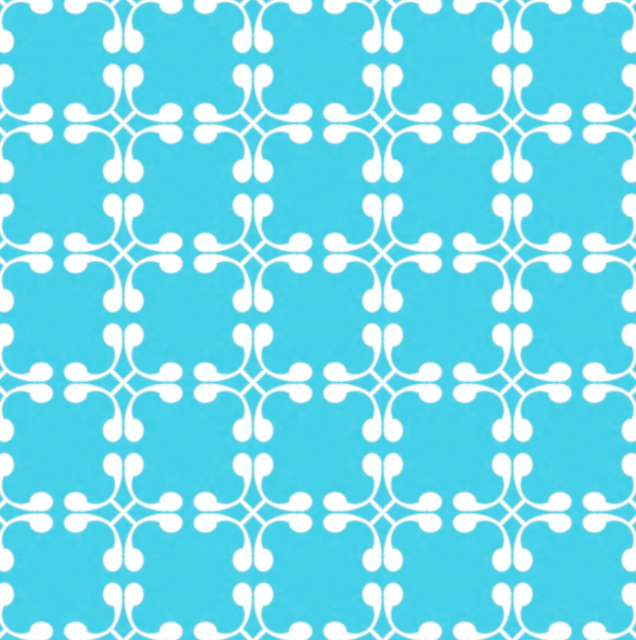
Reproduce this pattern procedurally as a WebGL 1 fragment shader.

```glsl
precision highp float;

uniform vec2 u_resolution;

const float PITCH = 0.2026;                 // tile size in canvas heights
const vec2 MOTIF_ORIGIN = vec2(0.1927, 0.1995);
const vec3 CYAN = vec3(0.272, 0.818, 0.912);
const vec3 DULL_CYAN = vec3(0.42, 0.80, 0.87);
const vec3 WHITE = vec3(0.99, 1.0, 0.995);

float hash(vec2 p) {
    p = fract(p * vec2(0.1031, 0.1137));
    p += dot(p, p.yx + 33.33);
    return fract((p.x + p.y) * p.x * 17.0);
}

float valueNoise(vec2 p) {
    vec2 cell = floor(p);
    vec2 f = fract(p);
    f = f * f * (3.0 - 2.0 * f);
    float low = mix(hash(cell), hash(cell + vec2(1.0, 0.0)), f.x);
    float high = mix(hash(cell + vec2(0.0, 1.0)), hash(cell + vec2(1.0)), f.x);
    return mix(low, high, f.y);
}

float circle(vec2 p, vec2 center, float radius) {
    return length(p - center) - radius;
}

float ellipse(vec2 p, vec2 center, vec2 radii) {
    vec2 q = (p - center) / radii;
    float k = length(q);
    return k * (k - 1.0) / max(length(q / radii), 0.001);
}

float segment(vec2 p, vec2 end, float halfWidth) {
    float t = clamp(dot(p, end) / dot(end, end), 0.0, 1.0);
    return length(p - end * t) - halfWidth;
}

// Signed distance to the eight-lobed scroll, in tile units
float scrollMotif(vec2 p) {
    // Fold onto one eighth: 0 <= x <= y
    p = abs(p);
    p = vec2(min(p.x, p.y), max(p.x, p.y));

    // Tapered stem lies between a wide arc and a round hollow
    float stem = circle(p, vec2(0.438, 0.334), 0.430);
    stem = max(stem, -circle(p, vec2(0.212), 0.148));
    stem = max(stem, max(p.y - 0.334, p.x - 0.212));

    float lobe = ellipse(p, vec2(0.0816, 0.3676), vec2(0.0739, 0.0887));
    float crossBar = segment(p, vec2(0.093), 0.0165);
    return min(min(stem, lobe), crossBar);
}

void main() {
    vec2 uv = gl_FragCoord.xy / u_resolution.y;
    vec2 tile = fract((uv - MOTIF_ORIGIN) / PITCH + 0.5) - 0.5;
    float d = scrollMotif(tile);

    // Soft edge with a slightly greyed rim
    float pixel = 1.0 / (u_resolution.y * PITCH);
    float softness = max(0.013, pixel);
    float coverage = 1.0 - smoothstep(-softness, softness, d);
    float rim = 1.0 - smoothstep(0.0, 0.025, d);

    // Faint mottling of the ground, stronger beside the motif
    float mottle = valueNoise(uv * 130.0) - 0.5;
    float nearMotif = 1.0 - smoothstep(0.0, 0.12, d);
    vec3 ground = CYAN + mottle * vec3(0.05, 0.015, 0.02) * (0.3 + nearMotif);
    ground = mix(ground, DULL_CYAN, rim * 0.8);

    gl_FragColor = vec4(mix(ground, WHITE, coverage), 1.0);
}
```
